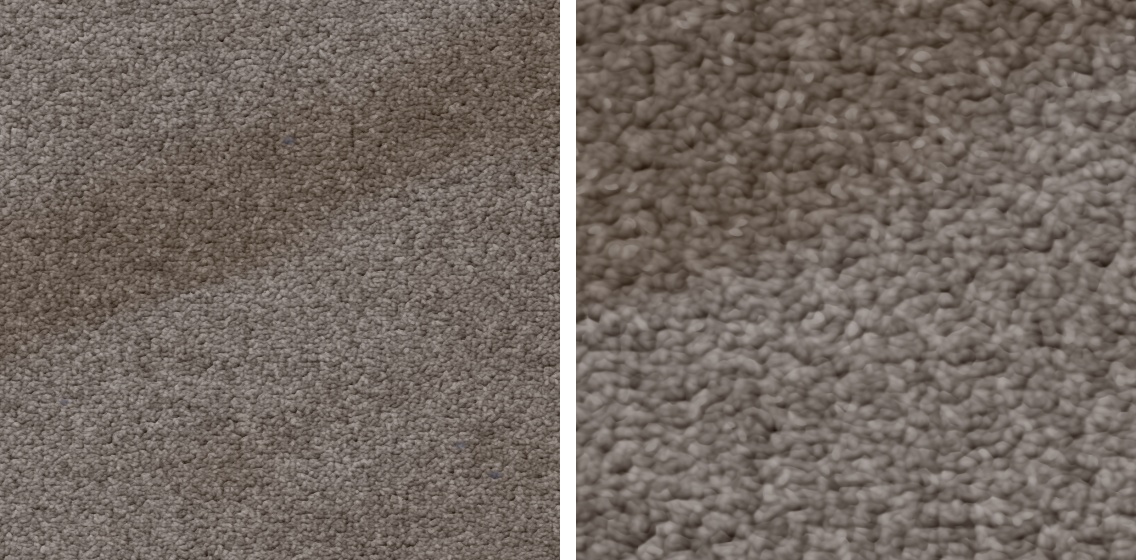
Left: the whole. Right: its middle third, enlarged.
Write a three.js fragment shader that draws this texture.

```glsl
// Fine brown-grey gravel crossed by a slanting band of darker, damp earth.
varying vec2 vUv;

const vec3 GRAVEL = vec3(0.466, 0.430, 0.409);
const vec3 EARTH = vec3(0.395, 0.343, 0.302);
const vec3 GRAIN_TINT = vec3(0.98, 1.0, 1.03);
const vec3 STONE = vec3(0.36, 0.35, 0.38);
const vec3 FLECK = vec3(0.64, 0.61, 0.59);

const vec2 COARSE_GRAINS = vec2(100.0, 122.0);  // grains across and up
const vec2 FINE_GRAINS = vec2(165.0, 195.0);
const vec2 CLUMPS = vec2(24.0, 38.0);
const vec2 STREAKS = vec2(4.0, 15.0);
const float GRAIN_SHARPNESS = 7.0;
const float PATCH_SHARPNESS = 3.5;
const vec2 LIGHT = vec2(-0.5, 0.86);

const float BAND_SLOPE = 0.386;
const float BAND_LOW = 0.36;
const float BAND_HIGH = 0.63;
const float STONE_COUNT = 4.0;
const float STONE_RADIUS = 0.010;

vec3 hash3(vec2 p) {
  vec3 q = fract(p.xyx * vec3(0.1031, 0.1030, 0.0973));
  q += dot(q, q.yxz + 33.33);
  return fract((q.xxy + q.yzz) * q.zyx);
}

// Soft cellular noise of tilted grains: x = tone, y = relief, z = fullness.
vec3 softCells(vec2 p, float sharpness) {
  vec2 cell = floor(p);
  float total = 0.0001;
  float tone = 0.0;
  float relief = 0.0;
  for (int j = -1; j <= 1; j++) {
    for (int i = -1; i <= 1; i++) {
      vec2 id = cell + vec2(float(i), float(j));
      vec3 rnd = hash3(id + 57.0);
      vec2 offset = p - id - mix(vec2(0.1), vec2(0.9), rnd.xy);
      float angle = 6.2832 * fract(rnd.x * 7.0 + rnd.z * 5.0);
      vec2 axis = vec2(cos(angle), sin(angle));
      float along = dot(offset, axis);
      float across = dot(offset, vec2(-axis.y, axis.x));
      float weight = exp(-sharpness * (0.6 * along * along + 1.6 * across * across));
      total += weight;
      tone += weight * (2.0 * rnd.z - 1.0);
      relief += weight * dot(offset, LIGHT);
    }
  }
  float fullness = clamp(total * sharpness / 3.1416 - 1.0, -1.0, 1.0);
  return vec3(tone / total, relief / total, fullness);
}

// Layered sines for broad, uneven drift.
float drift(vec2 p) {
  float sum = 0.0;
  float gain = 0.5;
  for (int i = 0; i < 4; i++) {
    sum += gain * sin(p.x + 1.7 * sin(p.y + 0.6)) * cos(p.y + 0.8 * sin(p.x));
    p = mat2(1.5, 1.1, -1.1, 1.5) * p + 2.3;
    gain *= 0.55;
  }
  return sum;
}

// Share of damp earth: the slanting band plus faint patches.
float earthShare(vec2 uv) {
  float level = uv.y - BAND_SLOPE * uv.x;
  float streak = softCells(vec2(uv.x, level) * STREAKS, PATCH_SHARPNESS).x;
  float edge = level + 0.035 * drift(uv * vec2(7.0, 9.0)) + 0.025 * streak;
  float band = smoothstep(BAND_LOW - 0.04, BAND_LOW + 0.06, edge)
             * (1.0 - smoothstep(BAND_HIGH - 0.10, BAND_HIGH + 0.07, edge));
  vec2 toPatch = (uv - vec2(0.42, 0.17)) / vec2(0.10, 0.06);
  float patchShare = 0.5 * exp(-dot(toPatch, toPatch));
  float corner = 0.35 * smoothstep(0.8, 1.5, uv.x + 0.6 * (1.0 - uv.y));
  float mottle = 0.22 * drift(uv * vec2(9.0, 15.0) + 4.0) + 0.15 * streak;
  return clamp(0.9 * band + patchShare + corner + mottle, 0.0, 1.0);
}

// A few bluish stones lying on the surface.
float stoneMask(vec2 uv) {
  float mask = 0.0;
  for (float i = 0.0; i < STONE_COUNT; i++) {
    vec3 rnd = hash3(vec2(i * 13.0 + 5.0, 71.0));
    vec2 offset = (uv - mix(vec2(0.1), vec2(0.9), rnd.xy)) * vec2(0.8, 1.2);
    float radius = STONE_RADIUS * mix(0.6, 1.1, rnd.z);
    mask = max(mask, 1.0 - smoothstep(0.5 * radius, 1.2 * radius, length(offset)));
  }
  return mask;
}

void main() {
  vec2 uv = vUv;
  vec2 tilted = mat2(0.94, 0.34, -0.34, 0.94) * uv;
  vec3 coarse = softCells(uv * COARSE_GRAINS, GRAIN_SHARPNESS);
  vec3 fine = softCells(tilted * FINE_GRAINS + 300.0, GRAIN_SHARPNESS);
  float clump = softCells(uv * CLUMPS + 90.0, PATCH_SHARPNESS).x;

  // Ground colour, then grain light and shade
  float earth = earthShare(uv);
  vec3 color = mix(GRAVEL, EARTH, earth);
  float grain = 0.065 * coarse.x + 0.20 * coarse.y + 0.045 * coarse.z
              + 0.060 * fine.x + 0.10 * fine.y + 0.030 * fine.z;
  color += GRAIN_TINT * (grain * mix(1.0, 0.8, earth) + 0.028 * clump);

  // Pale flecks and stones
  float fleck = smoothstep(0.55, 0.95, coarse.x) * smoothstep(-0.2, 0.5, coarse.z);
  color = mix(color, FLECK, 0.5 * fleck);
  color = mix(color, STONE + 0.4 * grain, 0.75 * stoneMask(uv));
  gl_FragColor = vec4(color, 1.0);
}
```
